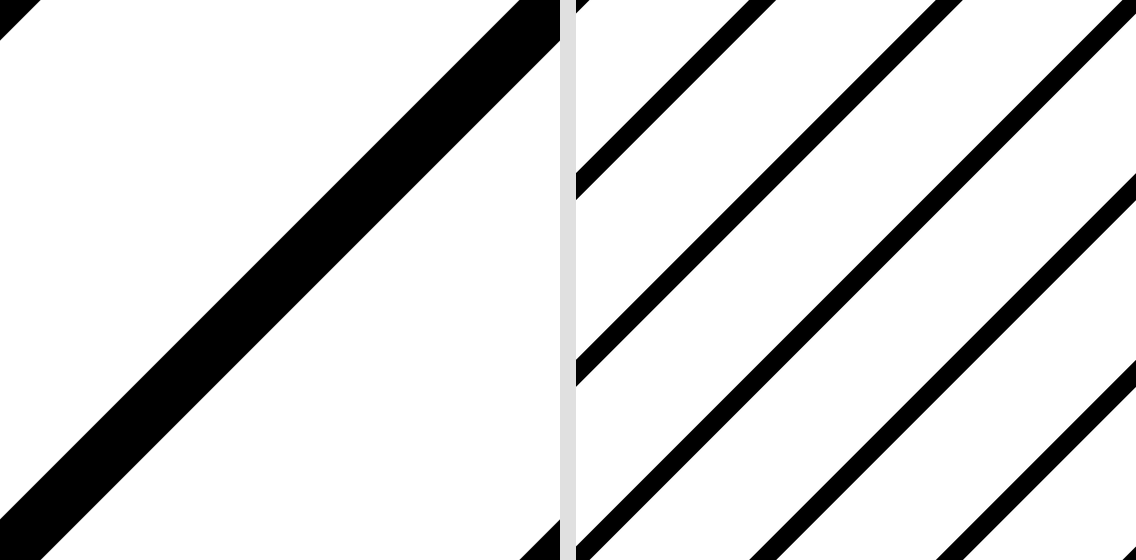
Left: one tile. Right: repeated 3 by 3.
This pattern is drawn by a three.js fragment shader. Its source:

```glsl
varying vec2 vUv;

// Distance to the nearest whole number, so the stripe wraps at every edge
float distanceToWhole(float v) {
  return abs(fract(v + 0.5) - 0.5);
}

void main() {
  // One rising diagonal stripe per tile, measured across horizontally
  float across = vUv.x - vUv.y;
  float blur = 0.5 * fwidth(across);
  float paper = smoothstep(-blur, blur, distanceToWhole(across) - 0.0725);

  gl_FragColor = vec4(mix(vec3(0.0), vec3(1.0), paper), 1.0);
}
```
